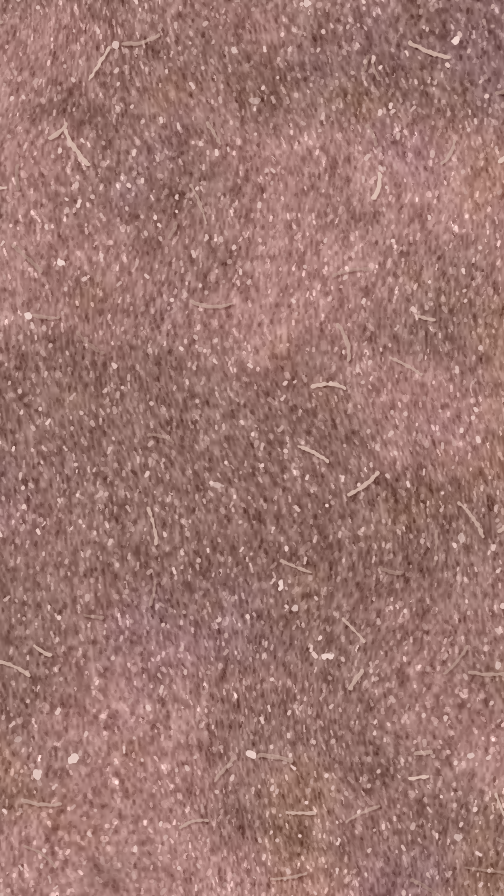
Reproduce this texture procedurally as a Shadertoy shader.

```glsl
// Dry reddish-brown earth: cloudy patches of pink and dark soil under a dense
// layer of small, mostly upright grains, with pale specks, pebbles and straw.
// Noise shades the ground; one jittered-cell scatter function places all pieces.

const vec3 SOIL = vec3(0.612, 0.466, 0.439);
const vec3 PINK_SHIFT = vec3(0.026, -0.008, 0.000);
const vec3 OCHRE_SHIFT = vec3(0.008, 0.003, -0.022);
const vec3 VIOLET_SHIFT = vec3(-0.010, -0.008, 0.016);
const vec3 SPECK = vec3(0.85, 0.72, 0.69);
const vec3 STRAW = vec3(0.81, 0.69, 0.64);
const vec3 PEBBLE = vec3(0.91, 0.80, 0.77);
const float PI = 3.14159;

vec4 hash4(vec2 cell, float seed) {
    vec4 h = fract(vec4(cell.xyx, cell.y + seed) * vec4(0.1031, 0.1030, 0.0973, 0.1099) + seed * 0.137);
    h += dot(h, h.wzxy + 33.33);
    return fract((h.xxyz + h.yzzw) * h.zywx);
}

float noise(vec2 p, float seed) {
    vec2 cell = floor(p);
    vec2 f = fract(p);
    f = f * f * (3.0 - 2.0 * f);
    float low = mix(hash4(cell, seed).x, hash4(cell + vec2(1, 0), seed).x, f.x);
    float high = mix(hash4(cell + vec2(0, 1), seed).x, hash4(cell + vec2(1, 1), seed).x, f.x);
    return mix(low, high, f.y);
}

float fbm(vec2 p, float seed) {
    float sum = 0.0;
    float weight = 0.5;
    for (int i = 0; i < 4; i++) {
        sum += weight * noise(p, seed + float(i));
        p = mat2(1.6, 1.2, -1.2, 1.6) * p;
        weight *= 0.5;
    }
    return sum / 0.9375;
}

mat2 rotation(float angle) {
    float c = cos(angle);
    float s = sin(angle);
    return mat2(c, s, -s, c);
}

// Ragged, optionally bent slivers, one per cell: x = coverage, y = random tone.
vec2 scatter(vec2 p, float cellSize, vec2 halfSize, float density,
             float spread, float bend, float edge, float seed) {
    vec2 home = floor(p / cellSize);
    float ragged = halfSize.x * 0.9 * (noise(p * 260.0, seed) - 0.5);
    vec2 best = vec2(0.0);
    for (int j = -1; j <= 1; j++) {
        for (int i = -1; i <= 1; i++) {
            vec2 cell = home + vec2(i, j);
            vec4 kind = hash4(cell, seed);
            vec4 place = hash4(cell, seed + 7.0);
            if (kind.x > density) continue;
            vec2 size = halfSize * mix(vec2(0.65, 0.4), vec2(1.0), vec2(kind.w, place.w));
            vec2 q = rotation((place.z - 0.5) * spread) * (p - (cell + place.xy) * cellSize);
            q.x += bend * (kind.y - 0.5) * q.y * q.y / size.y;
            float core = max(size.y - size.x, 0.0);
            q.y -= clamp(q.y, -core, core);
            float cover = 1.0 - smoothstep(-edge, edge, length(q) - size.x + ragged);
            if (cover > best.x) best = vec2(cover, kind.z);
        }
    }
    return best;
}

// Tone offset of a grain layer, with a few much brighter grains.
float grainTone(vec2 grain, float contrast) {
    float tone = mix(-0.9, 0.9, grain.y) + 1.2 * pow(grain.y, 8.0);
    return grain.x * tone * contrast;
}

void mainImage(out vec4 fragColor, in vec2 fragCoord) {
    vec2 p = fragCoord / iResolution.y;
    float edge = max(0.0007, 0.6 / iResolution.y);

    // Broad patches: 0 is dark gravelly ground, 1 is smooth pink earth
    float patchy = smoothstep(0.30, 0.70, fbm(p * vec2(6.0, 7.5), 3.0));
    float mottle = fbm(p * vec2(30.0, 24.0), 13.0) - 0.5;
    vec3 color = SOIL + (patchy - 0.5) * 0.105 + mottle * 0.13;
    color += PINK_SHIFT * (patchy - 0.35);
    color += OCHRE_SHIFT * smoothstep(0.58, 0.8, fbm(p * 9.0, 21.0));
    color += VIOLET_SHIFT * smoothstep(0.55, 0.8, fbm(p * 7.0, 33.0));

    // Fine upright streaks with a slowly wandering lean
    float lean = 0.05 * (noise(p * 5.0, 41.0) - 0.5);
    vec2 s = p + vec2(0.06 * p.y + lean, 0.0);
    float streaks = 0.6 * noise(s * vec2(370.0, 170.0), 51.0) + 0.4 * noise(s * vec2(170.0, 95.0), 52.0);
    color += (streaks - 0.5) * 0.30;

    // Two sizes of grain
    vec2 coarse = scatter(s, 0.0110, vec2(0.0030, 0.0056), 0.75, 1.7, 0.0, edge, 61.0);
    vec2 fine = scatter(s, 0.0062, vec2(0.0016, 0.0042), 0.85, 1.1, 0.0, edge, 62.0);
    color += grainTone(coarse, 0.078) + grainTone(fine, 0.118);

    // Pale specks, denser on the gravelly ground
    float speckDensity = mix(0.44, 0.20, patchy);
    vec2 speck = scatter(p, 0.016, vec2(0.0022, 0.0044), speckDensity, 1.8, 0.0, edge, 71.0);
    color = mix(color, SPECK + 0.12 * (speck.y - 0.5), speck.x * mix(0.35, 1.0, speck.y));

    // Straw over a faint offset shadow
    vec2 strawSize = vec2(0.0023, 0.025);
    vec2 shade = scatter(p + vec2(-0.002, 0.002), 0.068, strawSize, 0.38, 1.6 * PI, 0.45, edge * 2.0, 81.0);
    vec2 straw = scatter(p, 0.068, strawSize, 0.38, 1.6 * PI, 0.45, edge, 81.0);
    color -= 0.09 * shade.x;
    color = mix(color, STRAW + 0.16 * (straw.y - 0.5), straw.x * mix(0.5, 0.95, straw.y));

    // Occasional pebbles
    vec2 pebble = scatter(p, 0.042, vec2(0.0045, 0.0065), 0.09, PI, 0.0, edge, 91.0);
    color = mix(color, PEBBLE + 0.12 * (pebble.y - 0.6), pebble.x * mix(0.5, 1.0, pebble.y));

    fragColor = vec4(clamp(color, 0.0, 1.0), 1.0);
}
```
